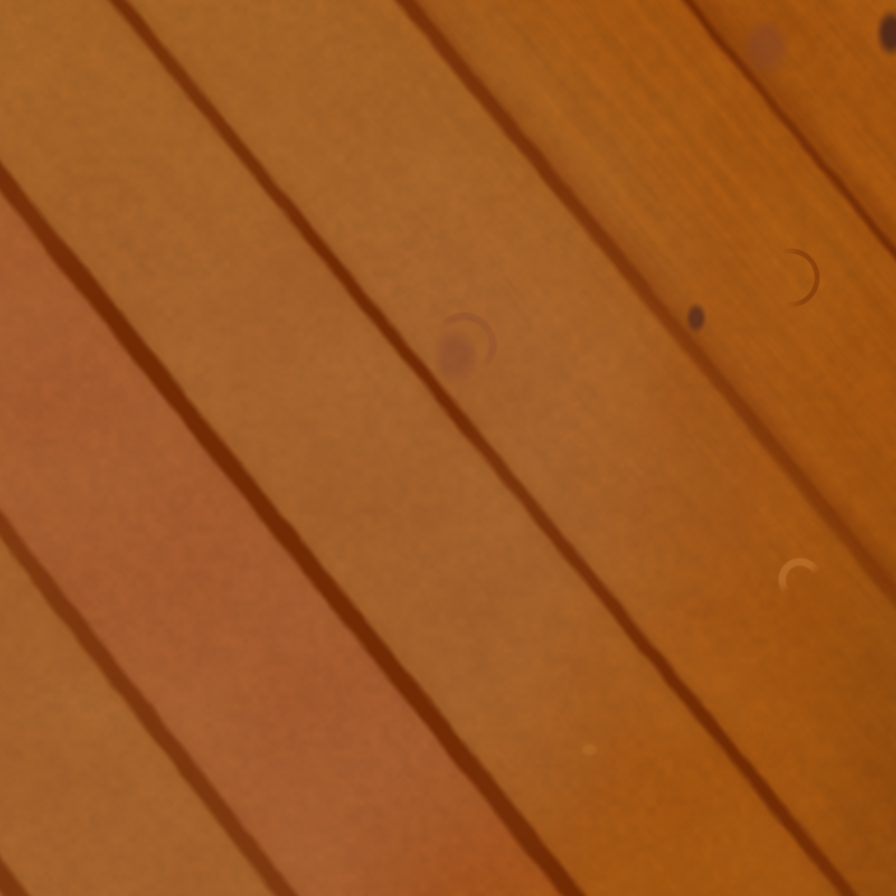
This texture is drawn by a WebGL 2 fragment shader. Its source:

```glsl
#version 300 es
precision highp float;
uniform vec2 u_resolution;
out vec4 fragColor;

#define SPACING 0.311
#define CENTRE 0.540
#define LEAN 0.816
#define SEAM_WIDTH 0.0085
#define SEAM_SOFT 0.006
#define RAGGED 0.005
#define GRAIN 0.07
#define MOTTLE 0.045
#define WOOD vec3(0.637, 0.374, 0.165)
#define HONEY vec3(0.635, 0.325, 0.050)
#define GROOVE vec3(0.450, 0.170, 0.015)
#define KNOT vec3(0.500, 0.250, 0.170)

float hash(vec2 p) {
    p = fract(p * vec2(123.34, 456.21));
    p += dot(p, p + 45.32);
    return fract(p.x * p.y);
}

float noise(vec2 p) {
    vec2 i = floor(p), f = fract(p);
    f = f * f * (3.0 - 2.0 * f);
    vec2 e = vec2(0.0, 1.0);
    return mix(mix(hash(i), hash(i + e.yx), f.x),
               mix(hash(i + e.xy), hash(i + e.yy), f.x), f.y);
}

float fbm(vec2 p) {
    float sum = 0.0, amp = 0.5;
    for (int i = 0; i < 4; i++) {
        sum += amp * noise(p);
        p = p * 2.03 + 17.1;
        amp *= 0.5;
    }
    return sum;
}

// Signed distance from a seam; the seams fan out slightly
float seamDistance(vec2 p, float k) {
    float lean = LEAN + 0.013 * k - 0.005 * k * k;
    float middle = CENTRE + SPACING * k + 0.004 * k * k + 0.0085 * mod(k, 2.0);
    return (p.x - middle - lean * (0.5 - p.y)) * inversesqrt(1.0 + lean * lean);
}

// Soft elliptical mark, 1 at its centre
float spot(vec2 p, vec2 centre, vec2 radius) {
    return 1.0 - smoothstep(0.4, 1.1, length((p - centre) / radius));
}

// Thin arc, open on the side facing away from the given direction
float arc(vec2 p, vec2 centre, float radius, float width, vec2 facing) {
    vec2 q = p - centre;
    float line = 1.0 - smoothstep(width * 0.4, width, abs(length(q) - radius));
    return line * smoothstep(-0.3, 0.5, dot(normalize(q + 1e-5), facing));
}

void main() {
    vec2 p = gl_FragCoord.xy / u_resolution;
    vec2 along = normalize(vec2(LEAN, -1.0));
    vec2 board = vec2(dot(p, along), dot(p, vec2(-along.y, along.x)));

    // Seams, worn unevenly along their length
    float groove = 0.0, lip = 0.0, plank = 0.0;
    for (float k = -3.0; k <= 3.0; k++) {
        float d = seamDistance(p, k);
        plank += step(0.0, d);
        d += RAGGED * (fbm(vec2(board.x * 38.0, board.y * 60.0 + k * 9.0)) - 0.47);
        float width = SEAM_WIDTH - 0.0012 * k + 0.002 * mod(k, 2.0);
        float depth = 0.78 + 0.3 * noise(vec2(board.x * 7.0, k * 5.3));
        depth *= k < -1.5 ? 0.78 : 1.0;
        if (k == 1.0) depth *= mix(0.55, 0.95, smoothstep(0.55, 0.85, p.y));
        float core = 1.0 - smoothstep(width - SEAM_SOFT, width + SEAM_SOFT * 0.6, abs(d));
        groove = max(groove, core * min(depth, 1.0));
        float shade = (d - 0.009 * step(0.5, k)) / 0.015;
        lip = max(lip, exp(-shade * shade) * (k > 0.5 ? 0.32 : 0.17));
    }

    // Warm glaze towards the right edge, and a tint for each plank
    float bend = 2.0 * p.y - 1.0;
    float glaze = smoothstep(0.55, 1.0, p.x + 0.25 * bend * bend
                  + 0.12 * (fbm(p * 4.0) - 0.47));
    vec3 color = mix(WOOD, HONEY, glaze * 0.92);
    color += vec3(0.003, -0.017, 0.012) * (plank == 2.0 ? 1.0 : 0.0);
    color += vec3(0.004, 0.012, -0.018) * smoothstep(0.6, 1.0, p.y) * (1.0 - glaze);
    color *= 1.0 - 0.09 * smoothstep(0.85, 1.0, p.x) * smoothstep(0.6, 0.2, p.y);

    // Grain runs with the planks; mottling covers everything
    float streak = fbm(vec2(board.x * 4.0, board.y * 85.0)) - 0.47;
    float grainy = mix(0.2, 1.0, smoothstep(0.85, 1.4, p.x + p.y * 0.7));
    color *= 1.0 + GRAIN * 2.0 * streak * grainy;
    color *= 1.0 + MOTTLE * (fbm(p * 95.0) - 0.47) * 2.0;
    color += vec3(0.03, 0.045, 0.03) * (fbm(p * 9.0 + 3.0) - 0.47);

    color = mix(color, GROOVE, lip);
    color = mix(color, GROOVE, groove);

    // Knots and nicks
    color = mix(color, KNOT, 0.42 * spot(p, vec2(0.508, 0.603), vec2(0.027, 0.034)));
    color = mix(color, KNOT, 0.28 * arc(p, vec2(0.518, 0.615), 0.032, 0.006, vec2(0.7, 0.7)));
    color = mix(color, KNOT, 0.45 * spot(p, vec2(0.855, 0.948), vec2(0.028, 0.034)));
    color = mix(color, KNOT * 0.65, 0.75 * spot(p, vec2(0.777, 0.645), vec2(0.012, 0.018)));
    color = mix(color, KNOT * 0.55, 0.85 * spot(p, vec2(0.995, 0.963), vec2(0.018, 0.028)));
    color = mix(color, GROOVE, 0.5 * arc(p, vec2(0.882, 0.690), 0.030, 0.004, vec2(1.0, 0.1)));
    vec3 pale = vec3(0.76, 0.48, 0.20);
    color = mix(color, pale, 0.55 * arc(p, vec2(0.893, 0.353), 0.020, 0.006, vec2(-0.5, 0.8)));
    color = mix(color, pale, 0.35 * spot(p, vec2(0.658, 0.163), vec2(0.010, 0.008)));

    fragColor = vec4(clamp(color, 0.0, 1.0), 1.0);
}
```
